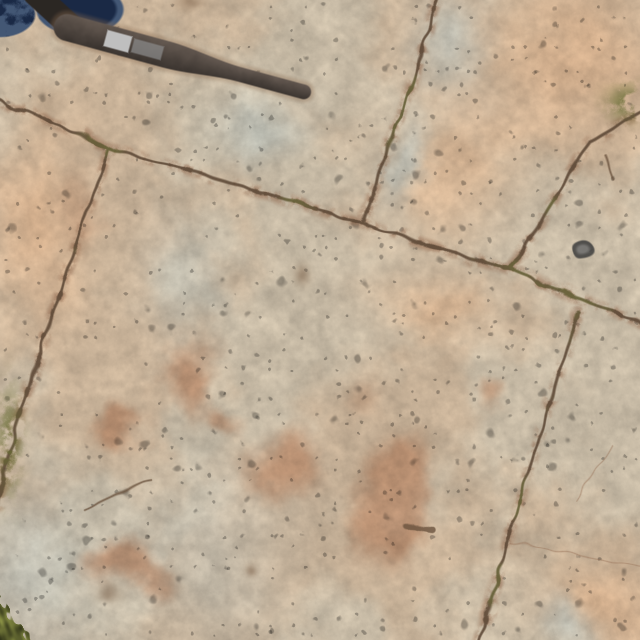
Reproduce this texture procedurally as a three.js fragment shader.

```glsl
// Sunlit stone paving with weathered stains, dark joints, twigs and a tool handle.
varying vec2 vUv;

const vec3 STONE = vec3(.775, .69, .59);
const vec3 PALE = vec3(.78, .745, .67);
const vec3 PEACH = vec3(.86, .69, .54);
const vec3 RUST = vec3(.68, .50, .38);
const vec3 COOL = vec3(.73, .755, .73);
const vec3 SOIL = vec3(.36, .28, .21);
const vec3 MOSS = vec3(.40, .42, .20);
const vec3 HANDLE = vec3(.31, .275, .25);
const vec3 NAVY = vec3(.10, .16, .27);
const vec3 STEEL = vec3(.37, .46, .58);
const float EDGE = .0018;
const float JOINT_WIDTH = .0023;

float hash(vec2 p) {
  return fract(sin(dot(p, vec2(127.1, 311.7))) * 43758.5);
}

float vnoise(vec2 p) {
  vec2 i = floor(p), f = fract(p);
  f = f * f * (3. - 2. * f);
  return mix(mix(hash(i), hash(i + vec2(1, 0)), f.x),
             mix(hash(i + vec2(0, 1)), hash(i + 1.), f.x), f.y);
}

float fbm(vec2 p) {
  float sum = 0., amp = .5;
  for (int i = 0; i < 5; i++) {
    sum += amp * vnoise(p);
    p = mat2(1.6, 1.2, -1.2, 1.6) * p + 7.3;
    amp *= .5;
  }
  return sum;
}

float line(vec2 p, float ax, float ay, float bx, float by) {
  vec2 a = vec2(ax, ay), d = vec2(bx, by) - a;
  return length(p - a - d * clamp(dot(p - a, d) / dot(d, d), 0., 1.));
}

float fill(float d) { return 1. - smoothstep(-EDGE, EDGE, d); }

float blob(vec2 p, float x, float y, float rx, float ry) {
  vec2 d = (p - vec2(x, y)) / vec2(rx, ry);
  return exp(-dot(d, d));
}

// Distance to the joints between slabs
float joints(vec2 p) {
  float d = min(line(p, -.01, .845, .169, .771), line(p, .169, .771, .566, .651));
  d = min(d, min(line(p, .566, .651, .797, .578), line(p, .797, .578, 1.01, .492)));
  d = min(d, min(line(p, .169, .771, .117, .609), line(p, .117, .609, .03, .35)));
  d = min(d, min(line(p, .03, .35, -.005, .21), line(p, .566, .651, .645, .876)));
  d = min(d, min(line(p, .645, .876, .686, 1.01), line(p, .797, .578, .92, .776)));
  d = min(d, min(line(p, .92, .776, 1.01, .831), line(p, .905, .512, .872, .414)));
  return min(d, min(line(p, .872, .414, .794, .154), line(p, .794, .154, .748, -.01)));
}

// Weathered stone: broad tints, rust stains, grain and specks
vec3 stone(vec2 p) {
  vec2 w = p + .09 * (vec2(fbm(p * 11.), fbm(p * 11. + 40.)) - .48);
  vec3 col = mix(STONE, PALE, smoothstep(.36, .62, fbm(p * 6. + 3.)) * .7);
  float peach = blob(w, .7, .74, .09, .11) + blob(w, .9, .9, .14, .12) + blob(w, .69, .53, .09, .05)
    + blob(w, .05, .66, .07, .16) + blob(w, .93, .06, .11, .07);
  col = mix(col, PEACH, min(peach, 1.) * .65);
  float cool = blob(w, .71, .94, .06, .09) + blob(w, .63, .76, .025, .07) + blob(w, .4, .8, .07, .05)
    + blob(w, .87, .02, .04, .05) + blob(w, .04, .1, .11, .12) + .6 * blob(w, .28, .57, .06, .09)
    + .6 * blob(w, .33, .14, .12, .14);
  col = mix(col, COOL, min(cool, 1.) * .7);
  float rust = blob(w, .29, .41, .045, .07) + blob(w, .195, .32, .035, .035) + blob(w, .44, .26, .06, .055)
    + blob(w, .6, .18, .045, .08) + blob(w, .63, .28, .05, .05) + blob(w, .2, .11, .065, .04)
    + .7 * blob(w, .77, .38, .03, .03) + .7 * blob(w, .365, .35, .035, .025)
    + .5 * blob(w, .56, .385, .04, .04) + .5 * blob(w, .12, .67, .04, .07);
  col = mix(col, RUST, smoothstep(.12, .95, rust) * .75);
  col *= 1. + .22 * (fbm(p * 26.) - .48) + .16 * (fbm(p * 90.) - .48);
  for (int i = 0; i < 3; i++) {
    vec2 q = p * (24. + 17. * float(i)), cell = floor(q);
    vec2 spot = .25 + .5 * vec2(hash(cell + 5.), hash(cell + 19.));
    float speck = 1. - smoothstep(.04, .2, length(fract(q) - spot) + .2 * vnoise(q * 5.) - .1);
    col *= 1. - .27 * speck * step(.86, hash(cell + 31.));
  }
  return col;
}

void main() {
  vec2 p = vUv;
  float grit = fbm(p * 65.);
  vec2 r = p + .008 * (vec2(vnoise(p * 45.), vnoise(p * 45. + 17.)) - .5);
  vec3 col = stone(p);

  // Joints, soil margins, moss and cracks
  float d = joints(r);
  vec3 soil = mix(SOIL, MOSS, .6 * smoothstep(.5, .68, fbm(p * 13.)));
  col = mix(col, RUST * .85, .6 * smoothstep(.35, .7, grit) * (1. - smoothstep(.003, .015, d)));
  col = mix(col, soil, .88 * fill(d - JOINT_WIDTH - .007 * max(grit - .5, 0.)));
  float moss = blob(p, .015, .31, .018, .07) + blob(p, .98, .84, .03, .025);
  col = mix(col, MOSS, moss * smoothstep(.35, .65, grit) * .8);
  float crack = min(line(r, .8, .152, 1., .115), line(r, .955, .3, .9, .22));
  col = mix(col, RUST * .85, .5 * fill(crack - .0008));

  // Twigs, leaf, pebble and dents
  float twig = min(line(r, .133, .202, .237, .251), line(r, .945, .758, .957, .72));
  twig = min(twig, line(r, .635, .178, .675, .172) - .006 * grit);
  col = mix(col, SOIL * 1.15, .8 * fill(twig - .0015));
  float pebble = length(r - vec2(.911, .61));
  col = mix(col, SOIL.ggg * mix(1.5, .85, smoothstep(.006, .014, pebble)), .85 * fill(pebble - .017));
  float dent = blob(r, .473, .571, .012, .016) + blob(r, .17, .072, .018, .013)
    + blob(r, .395, .11, .009, .009) + blob(r, .295, .995, .02, .01);
  col = mix(col, SOIL * 1.3, .5 * dent);

  // Grass in the lower corner
  float blades = vnoise(mat2(150, -40, 60, 70) * p);
  col = mix(col, MOSS * mix(.5, 1.35, blades), fill(p.x + .8 * p.y - .062 + .025 * blades));

  // Tool head: curved shells and a strap
  float shell = length((p - vec2(.125, .985)) / vec2(.068, .04)) - 1.;
  col = mix(col, mix(NAVY, STEEL, .6 * smoothstep(-.22, -.1, shell)), fill(shell * .045));
  float hoop = length((p - vec2(0, .978)) / vec2(.055, .036)) - 1.;
  col = mix(col, mix(NAVY, STEEL, .6 * smoothstep(.35, .65, grit)), fill(hoop * .036));
  col = mix(col, HANDLE * .55, fill(line(p, .055, 1.01, .115, .955) - .019));

  // Tapered handle with a plain pale label
  vec2 axis = normalize(vec2(.375, -.102)), q = p - vec2(.105, .957);
  vec2 h = vec2(dot(q, axis), dot(q, vec2(-axis.y, axis.x)));
  float radius = mix(.021, .0115, smoothstep(.16, .28, h.x));
  float pole = length(vec2(h.x - clamp(h.x, 0., .383), h.y)) - radius;
  col = mix(col, SOIL * 1.5, .35 * (1. - smoothstep(0., .01, pole)));
  vec3 metal = HANDLE * (1. + .25 * h.y / radius + .2 * (grit - .5));
  metal = mix(metal, vec3(.75), fill(max(abs(h.x - .082) - .02, abs(h.y) - .013)));
  metal = mix(metal, vec3(.55), .7 * fill(max(abs(h.x - .13) - .024, abs(h.y) - .011)));
  gl_FragColor = vec4(mix(col, metal, fill(pole)), 1.);
}
```
